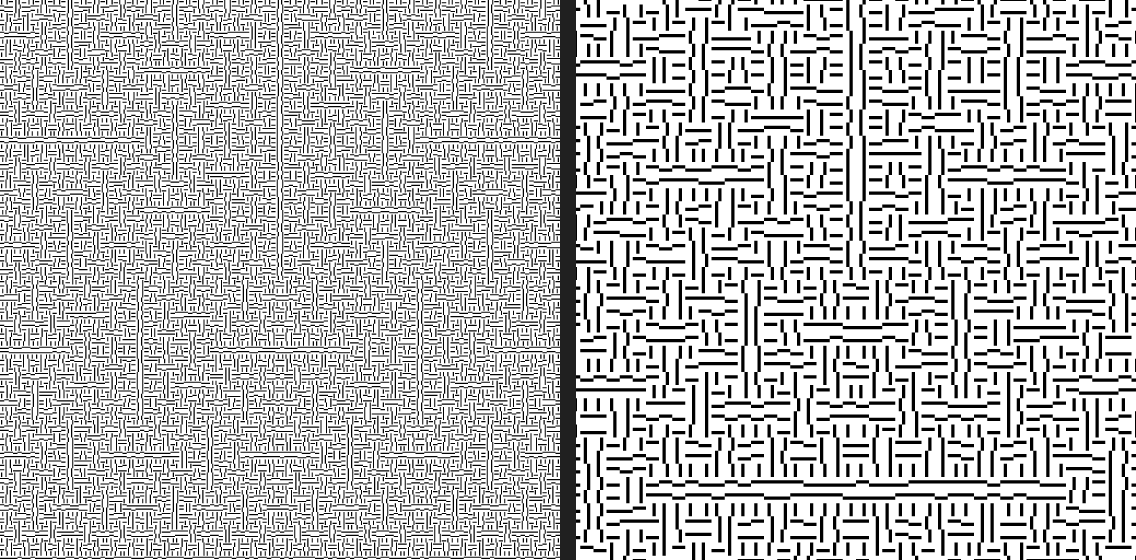
Left: the whole. Right: its middle third, enlarged.
A WebGL 2 fragment shader for this pattern:

```glsl
#version 300 es
precision highp float;

uniform vec2 u_resolution;
out vec4 fragColor;

const int LEVELS = 7;               // subdivisions: 2^7 cells per side
const int SUBSAMPLES = 4;           // antialiasing grid per pixel side
const float BAR_WIDTH = 0.25;       // in cells
const float BAR_SHIFT = 0.125;      // sideways jitter of a bar, in cells
const vec2 ROOT_WALL = vec2(0.0, -1.0);
const vec3 PAPER = vec3(1.0);
const vec3 INK = vec3(0.0);

float hash(vec2 cell) {
    return fract(sin(dot(cell, vec2(127.1, 311.7))) * 43758.545);
}

// Each square has a wall on one side. Its near quadrants inherit that wall;
// its far quadrants turn theirs to the square's middle line.
vec2 wallDirection(vec2 p) {
    vec2 wall = ROOT_WALL;
    for (int i = 0; i < LEVELS; i++) {
        p = fract(p);
        vec2 quadrant = mix(vec2(-1.0), vec2(1.0), step(0.5, p));
        if (dot(quadrant, wall) < 0.0) {
            wall = -quadrant * (1.0 - abs(wall));
        }
        p *= 2.0;
    }
    return wall;
}

// One bar per cell, parallel to the wall and nudged to either side.
float barMask(vec2 p) {
    vec2 grid = p * exp2(float(LEVELS));
    vec2 local = fract(grid);
    float across = dot(local, abs(wallDirection(p)));
    float side = hash(floor(grid)) < 0.5 ? -1.0 : 1.0;
    float distanceToBar = abs(across - 0.5 - side * BAR_SHIFT);
    return 1.0 - step(0.5 * BAR_WIDTH, distanceToBar);
}

void main() {
    float canvas = min(u_resolution.x, u_resolution.y);
    float coverage = 0.0;

    // Box filter over the pixel
    for (int y = 0; y < SUBSAMPLES; y++) {
        for (int x = 0; x < SUBSAMPLES; x++) {
            vec2 offset = (vec2(x, y) + 0.5) / float(SUBSAMPLES) - 0.5;
            coverage += barMask((gl_FragCoord.xy + offset) / canvas);
        }
    }
    coverage /= float(SUBSAMPLES * SUBSAMPLES);

    fragColor = vec4(mix(PAPER, INK, coverage), 1.0);
}
```
